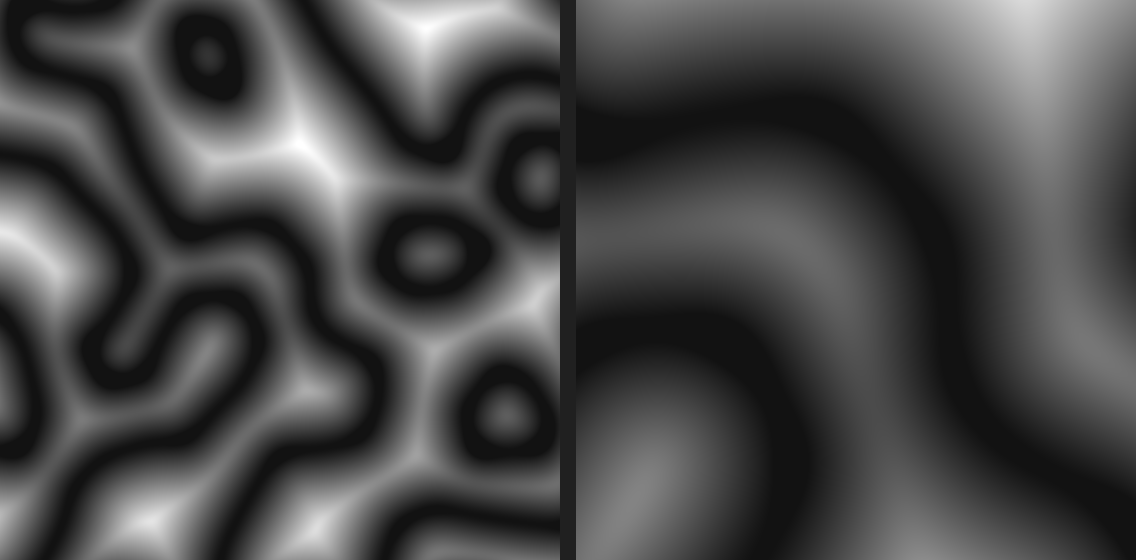
Left, the full canvas; right, a detail of the centre.
This pattern is drawn by a Shadertoy shader. Its source:

```glsl
// Soft grey relief: brightness grows with the distance from winding dark contour lines.

#define SPACING  0.152  // distance between lattice nodes
#define JITTER   0.42   // random shift of the nodes, in spacings
#define ROUNDING 0.026  // radius that rounds bends and blends ridges
#define SLOPE    6.8    // brightness gained per unit of distance
#define LINE_SOFT 0.0104 // soft core of the dark lines
#define SEED     vec2(37.0, 91.0)

const int REACH = 2;    // lattice cells searched on each side
const int SAMPLES = 5;  // points along each line piece

// Triangular lattice basis, one column per axis
const mat2 LATTICE = mat2(1.0, 0.0, 0.5, 0.8660254);

vec3 hash32(vec2 p) {
    vec3 q = fract(p.xyx * vec3(0.1031, 0.1030, 0.0973));
    q += dot(q, q.yxz + 33.33);
    return fract((q.xxy + q.yzz) * q.zyx);
}

// Lattice node: jittered position in xy, signed height in z
vec3 node(vec2 id) {
    vec3 rnd = hash32(id + SEED);
    vec2 pos = SPACING * (LATTICE * id + JITTER * (rnd.xy - 0.5));
    float height = rnd.z * 2.0 - 1.0;
    return vec3(pos, height + (height < 0.0 ? -0.8 : 0.8));
}

// Point on an edge where the height passes zero
vec2 zeroCrossing(vec3 a, vec3 b) {
    return mix(a.xy, b.xy, a.z / (a.z - b.z));
}

// Gaussian potential of the contour piece that crosses a triangle
float trianglePotential(vec2 p, vec3 a, vec3 b, vec3 c) {
    bool ab = a.z * b.z > 0.0;
    bool ac = a.z * c.z > 0.0;
    if (ab && ac) return 0.0;

    // Both ends lie on the edges of the node whose sign differs
    vec3 odd = ab ? c : (ac ? b : a);
    vec3 left = ab ? a : (ac ? c : b);
    vec3 right = ab ? b : (ac ? a : c);
    vec2 start = zeroCrossing(odd, left);
    vec2 end = zeroCrossing(odd, right);

    float sum = 0.0;
    for (int i = 0; i < SAMPLES; i++) {
        vec2 d = p - mix(start, end, (float(i) + 0.5) / float(SAMPLES));
        sum += exp(-0.5 * dot(d, d) / (ROUNDING * ROUNDING));
    }
    return sum * length(end - start) / float(SAMPLES);
}

// Smooth distance to the nearest contour
float contourDistance(vec2 p) {
    vec2 cell = floor(inverse(LATTICE) * p / SPACING);
    float potential = 0.0;
    for (int j = -REACH; j <= REACH; j++) {
        for (int i = -REACH; i <= REACH; i++) {
            vec2 id = cell + vec2(i, j);
            vec3 a = node(id);
            vec3 b = node(id + vec2(1.0, 0.0));
            vec3 c = node(id + vec2(0.0, 1.0));
            vec3 d = node(id + vec2(1.0, 1.0));
            potential += trianglePotential(p, a, b, c);
            potential += trianglePotential(p, b, d, c);
        }
    }
    // A straight line has potential exp(-d*d / 2r*r) after scaling
    potential /= ROUNDING * sqrt(6.2831853);
    float logPotential = log(max(potential, 1e-30));
    return ROUNDING * sqrt(max(-2.0 * logPotential, 0.0));
}

void mainImage(out vec4 fragColor, in vec2 fragCoord) {
    vec2 uv = fragCoord / iResolution.y;
    float dist = contourDistance(uv);
    float grey = SLOPE * sqrt(dist * dist + LINE_SOFT * LINE_SOFT);
    fragColor = vec4(vec3(min(grey, 1.0)), 1.0);
}
```
